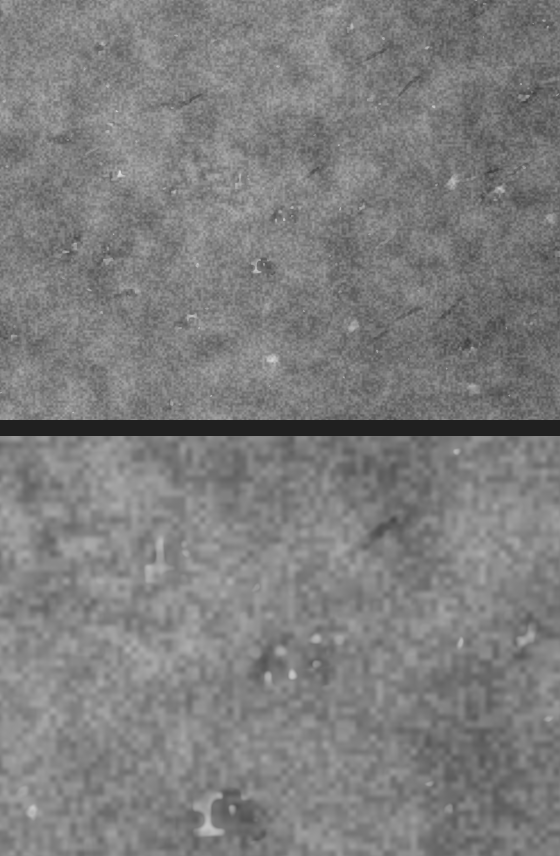
Top, the full canvas; bottom, a detail of the centre.
Write a WebGL 2 fragment shader that draws this texture.

```glsl
#version 300 es
precision highp float;
precision highp int;

uniform vec2 u_resolution;
out vec4 fragColor;

// Tone levels
const float BASE_GREY = 0.503;
const float CLOUD_CONTRAST = 0.12;
const float MOTTLE_CONTRAST = 0.24;
const float GRAIN_CONTRAST = 0.15;
const float STAIN_DEPTH = 0.13;
const float DARK_STREAK_DEPTH = 0.12;
const float PALE_STREAK_GAIN = 0.12;
const float FLAKE_GAIN = 0.30;
const float SPECK_GAIN = 0.22;
const float GLINT_GAIN = 0.26;
const float EDGE_SHADE = 0.065;

// Sizes, as counts per canvas height
const float CLOUD_SCALE = 3.2;
const float MOTTLE_SCALE = 17.0;
const float GRAIN_SCALE = 185.0;
const float GLINT_SCALE = 105.0;

const float TILT = 0.45;
const vec2 PATCH_CENTRE = vec2(0.50, 0.57);
const float PATCH_RADIUS = 0.13;
const float PATCH_GAIN = 0.055;

// Integer mixing hash with three outputs in 0..1
vec3 hash3(vec2 cell, float seed) {
    uvec3 v = uvec3(ivec3(vec3(cell, seed)));
    v = v * 1664525u + 1013904223u;
    v.x += v.y * v.z; v.y += v.z * v.x; v.z += v.x * v.y;
    v ^= v >> 16u;
    v.x += v.y * v.z; v.y += v.z * v.x; v.z += v.x * v.y;
    return vec3(v >> 8u) / 16777216.0;
}

float valueNoise(vec2 p, float seed) {
    vec2 cell = floor(p);
    vec2 f = fract(p);
    f = f * f * (3.0 - 2.0 * f);
    float low = mix(hash3(cell, seed).x, hash3(cell + vec2(1, 0), seed).x, f.x);
    float high = mix(hash3(cell + vec2(0, 1), seed).x, hash3(cell + vec2(1, 1), seed).x, f.x);
    return mix(low, high, f.y);
}

// Layered noise in 0..1, each octave turned to hide the lattice
float fbm(vec2 p, float seed) {
    float sum = 0.0, weight = 0.5, total = 0.0;
    for (int i = 0; i < 4; i++) {
        sum += weight * valueNoise(p, seed + float(i));
        total += weight;
        weight *= 0.62;
        p = mat2(0.8, 0.6, -0.6, 0.8) * p * 2.03;
    }
    return sum / total;
}

// Soft tilted ellipses, one per occupied cell; size is in cells
float scatter(vec2 p, float cells, float share, vec2 size, float spread, float seed) {
    vec2 q = p * cells;
    vec2 home = floor(q);
    float mask = 0.0;
    for (int j = -1; j <= 1; j++) {
        for (int i = -1; i <= 1; i++) {
            vec2 cell = home + vec2(i, j);
            vec3 place = hash3(cell, seed);
            vec3 form = hash3(cell, seed + 1.0);
            float angle = TILT + spread * (place.z - 0.5);
            vec2 axis = vec2(cos(angle), sin(angle));
            vec2 d = q - cell - place.xy;
            d = vec2(dot(d, axis), dot(d, vec2(-axis.y, axis.x)));
            float r = length(d / (size * mix(0.55, 1.1, form.y)));
            float blob = (1.0 - smoothstep(0.25, 1.0, r)) * mix(0.45, 1.0, form.z);
            mask = max(mask, blob * step(form.x, share));
        }
    }
    return mask;
}

void main() {
    vec2 p = gl_FragCoord.xy / u_resolution.y;
    float across = gl_FragCoord.x / u_resolution.x;

    // Ragged coordinates for the marks
    vec2 wobble = vec2(fbm(p * 32.0, 11.0), fbm(p * 32.0, 21.0)) - 0.5;
    vec2 ragged = p + 0.042 * wobble;
    vec2 bent = p + 0.014 * wobble;

    // Stone ground
    float mottle = fbm(p * MOTTLE_SCALE, 31.0);
    float grain = valueNoise(p * GRAIN_SCALE, 41.0);
    float coarse = valueNoise(p * 62.0, 51.0);
    float glints = smoothstep(0.62, 0.92, valueNoise(p * GLINT_SCALE, 61.0));
    float grey = BASE_GREY;
    grey += CLOUD_CONTRAST * (fbm(p * CLOUD_SCALE, 71.0) - 0.5);
    grey += MOTTLE_CONTRAST * (mottle - 0.5) + GRAIN_CONTRAST * (grain - 0.5);
    grey -= EDGE_SHADE * smoothstep(0.45, 1.0, across);

    // Pale grainy patch
    vec2 away = (p + 0.15 * wobble - PATCH_CENTRE) / PATCH_RADIUS;
    float patchMask = exp(-dot(away, away));
    grey += patchMask * (PATCH_GAIN + 0.14 * (coarse - 0.5));

    // Dark pitted stains with glints, and slanting scratches
    float stain = scatter(ragged, 6.0, 0.55, vec2(0.27, 0.15), 1.2, 81.0);
    grey -= STAIN_DEPTH * stain * smoothstep(0.15, 0.75, coarse);
    grey += GLINT_GAIN * glints * (0.12 + stain);
    grey -= DARK_STREAK_DEPTH * scatter(bent, 5.0, 0.42, vec2(0.38, 0.045), 0.7, 91.0);
    grey += PALE_STREAK_GAIN * scatter(bent, 4.0, 0.32, vec2(0.24, 0.032), 0.8, 101.0);

    // Bright flakes and isolated specks
    float flake = scatter(p + 0.025 * wobble, 4.0, 0.32, vec2(0.10, 0.055), 1.4, 111.0);
    grey += FLAKE_GAIN * flake * mix(0.35, 1.0, coarse);
    grey += SPECK_GAIN * scatter(bent, 13.0, 0.2, vec2(0.085, 0.065), 3.0, 121.0);

    fragColor = vec4(vec3(clamp(grey, 0.24, 0.88)), 1.0);
}
```
